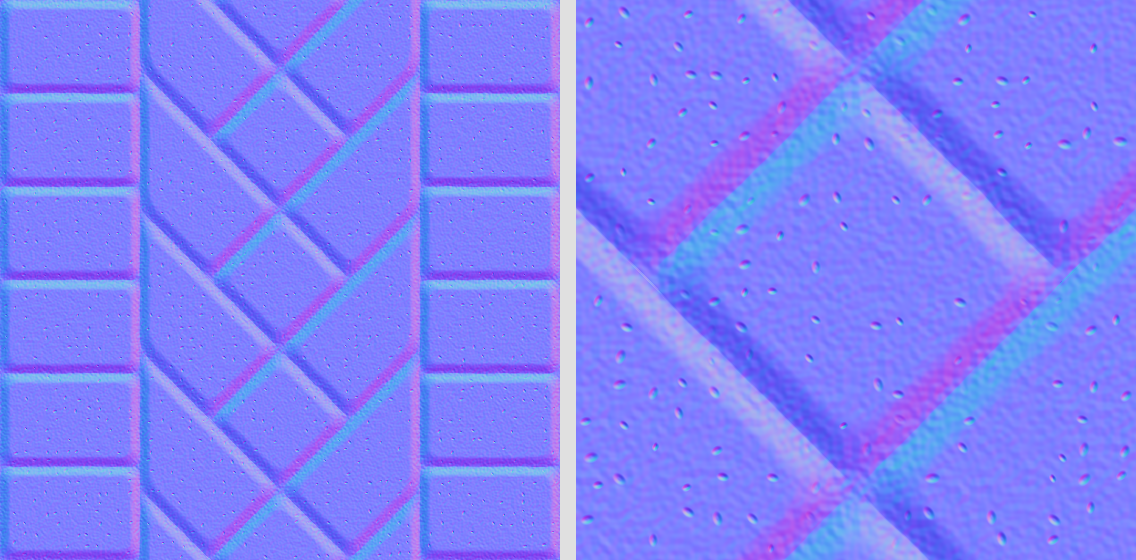
Left: the whole. Right: its middle third, enlarged.
Write a Shadertoy shader that draws this texture map.

```glsl
const float BRICK_ROWS = 6.0;
const float WEAVE_ROWS = 4.0;
const float BAND = 0.25;            // width of each side band of bricks
const float WEAVE_SHIFT = 0.126;    // height of the lowest crossing
const float BRICK_BEVEL = 0.019;
const float PLANK_BEVEL = 0.023;
const float BRICK_ROUND = 1.0;      // corner rounding, in bevel widths
const float PLANK_ROUND = 0.9;
const float GROOVE_DEPTH = 0.0078;
const float WOBBLE = 0.0016;
const float WOBBLE_FREQ = 28.0;
const float GRAIN_FREQ = 200.0;
const float GRAIN_HEIGHT = 0.0005;
const float GROOVE_ROUGHNESS = 2.0;
const float SWELL_FREQ = 70.0;
const float SWELL_HEIGHT = 0.0004;
const float PIT_CELLS = 54.0;
const float PIT_CHANCE = 0.45;
const float PIT_RADIUS = 0.14;      // in pit cells
const float PIT_STRETCH = 1.6;
const float PIT_DEPTH = 0.0013;

vec2 hash2(vec2 p) {
    vec3 q = fract(vec3(p.xyx) * vec3(0.1031, 0.1030, 0.0973));
    q += dot(q, q.yzx + 33.33);
    return fract((q.xx + q.yz) * q.zy);
}

float gradientDot(vec2 cell, vec2 offset) {
    return dot(hash2(cell) * 2.0 - 1.0, offset);
}

float gradientNoise(vec2 p) {
    vec2 i = floor(p), f = fract(p);
    vec2 u = f * f * f * (f * (f * 6.0 - 15.0) + 10.0);
    vec2 e = vec2(1.0, 0.0);
    float low = mix(gradientDot(i, f), gradientDot(i + e, f - e), u.x);
    float high = mix(gradientDot(i + e.yx, f - e.yx), gradientDot(i + 1.0, f - 1.0), u.x);
    return mix(low, high, u.y);
}

float smoothMin(float a, float b, float k) {
    float h = max(k - abs(a - b), 0.0) / k;
    return min(a, b) - h * h * k * 0.25;
}

// Distance from a brick's edge, in bevel widths
float brickEdge(vec2 p) {
    vec2 size = vec2(BAND, 1.0 / BRICK_ROWS);
    vec2 f = fract(p / size);
    vec2 d = min(f, 1.0 - f) * size / BRICK_BEVEL;
    return smoothMin(d.x, d.y, BRICK_ROUND);
}

// Distance from the edge of a centre diamond or slanted plank, in bevel widths
float weaveEdge(vec2 p) {
    float side = abs(p.x - 0.5);
    float rise = p.y - WEAVE_SHIFT;
    float a = (rise + side) * WEAVE_ROWS;
    float b = (rise - side) * WEAVE_ROWS;
    float toBevel = inversesqrt(2.0) / (WEAVE_ROWS * PLANK_BEVEL);

    float fa = fract(a), fb = fract(b);
    float across = min(fb, 1.0 - fb) * toBevel;
    if (floor(a) == floor(b)) {
        return smoothMin(across, min(fa, 1.0 - fa) * toBevel, PLANK_ROUND);
    }
    float inner = (a - floor(b) - 1.0) * toBevel;
    float wall = (0.5 - BAND - side) / BRICK_BEVEL;
    return smoothMin(smoothMin(across, inner, PLANK_ROUND), wall, PLANK_ROUND);
}

// Sparse oblong holes, one at most per cell
float pits(vec2 p) {
    vec2 q = p * PIT_CELLS;
    vec2 cell = floor(q);
    vec2 centre = mix(vec2(0.27), vec2(0.73), hash2(cell + 17.0));
    vec2 chance = hash2(cell + 71.0);
    vec2 offset = fract(q) - centre;
    float angle = 6.283 * hash2(cell + 133.0).x;
    vec2 axis = vec2(cos(angle), sin(angle));
    offset = vec2(dot(offset, axis) / PIT_STRETCH, dot(offset, vec2(-axis.y, axis.x)));
    float radius = PIT_RADIUS * mix(0.6, 1.15, chance.y);
    float hole = 1.0 - smoothstep(0.2 * radius, radius, length(offset));
    return hole * step(chance.x, PIT_CHANCE);
}

float surfaceHeight(vec2 p) {
    vec2 q = p * WOBBLE_FREQ;
    vec2 warped = p + WOBBLE * vec2(gradientNoise(q), gradientNoise(q + 43.0));
    bool inWeave = abs(warped.x - 0.5) < 0.5 - BAND;
    float edge = inWeave ? weaveEdge(warped) : brickEdge(warped);
    float top = smoothstep(-0.15, 1.0, edge);

    float grain = gradientNoise(p * GRAIN_FREQ) * mix(GROOVE_ROUGHNESS, 1.0, top);
    float swell = gradientNoise(p * SWELL_FREQ + 9.0);
    return GROOVE_DEPTH * top + GRAIN_HEIGHT * grain + SWELL_HEIGHT * swell
         - PIT_DEPTH * pits(p) * top;
}

void mainImage(out vec4 fragColor, in vec2 fragCoord) {
    vec2 p = fragCoord / iResolution.xy;

    // Slope by central differences, no finer than a pixel
    vec2 e = vec2(max(0.0008, 0.5 / iResolution.y), 0.0);
    vec2 slope = vec2(surfaceHeight(p + e) - surfaceHeight(p - e),
                      surfaceHeight(p + e.yx) - surfaceHeight(p - e.yx)) / (2.0 * e.x);

    // Tangent-space normal packed into colour
    vec3 normal = normalize(vec3(-slope, 1.0));
    fragColor = vec4(normal * 0.5 + 0.5, 1.0);
}
```
